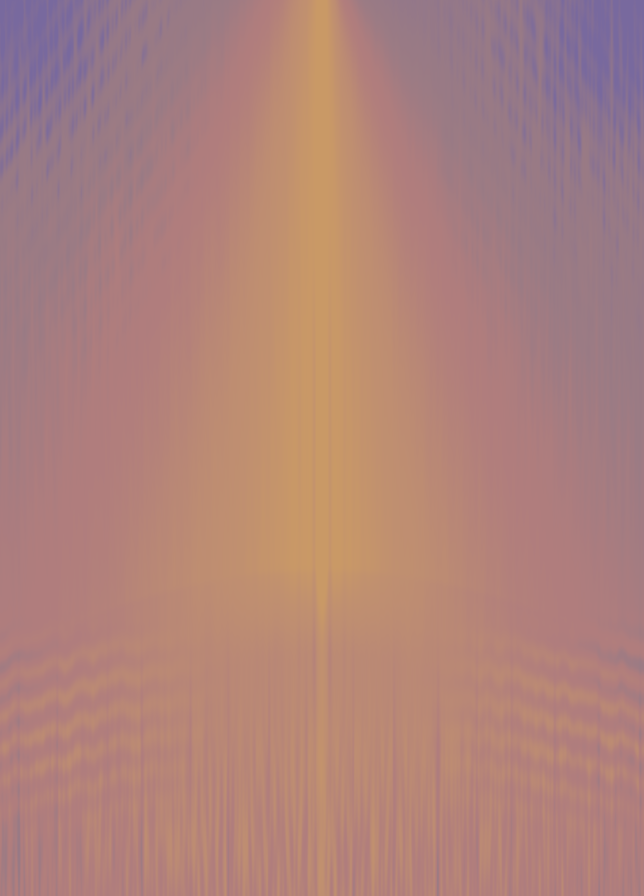
Write a WebGL 1 fragment shader that draws this background.

```glsl
precision highp float;
// A warm cone of light falls from the top centre into a hazy, arched floor.
// One "coolness" value is built from the cone, ripples and stretched gradient
// noise, then mapped through an orange - rose - violet colour ramp.

uniform vec2 u_resolution;

vec2 gradientAt(vec2 cell) {
  float h = fract(sin(dot(cell, vec2(127.1, 311.7))) * 43758.5);
  return vec2(cos(6.2832 * h), sin(6.2832 * h));
}

float gradientNoise(vec2 p) {
  vec2 i = floor(p), f = fract(p);
  vec2 u = f * f * f * (f * (f * 6.0 - 15.0) + 10.0);
  float a = dot(gradientAt(i), f);
  float b = dot(gradientAt(i + vec2(1.0, 0.0)), f - vec2(1.0, 0.0));
  float c = dot(gradientAt(i + vec2(0.0, 1.0)), f - vec2(0.0, 1.0));
  float d = dot(gradientAt(i + 1.0), f - 1.0);
  return mix(mix(a, b, u.x), mix(c, d, u.x), u.y);
}

float softLine(float offset, float width) {
  return exp(-offset * offset / (width * width));
}

vec3 ramp(float t) {
  vec3 c = mix(vec3(0.79, 0.60, 0.40), vec3(0.75, 0.56, 0.44), smoothstep(0.0, 0.22, t));
  c = mix(c, vec3(0.69, 0.49, 0.49), smoothstep(0.18, 0.53, t));
  c = mix(c, vec3(0.60, 0.48, 0.52), smoothstep(0.50, 0.76, t));
  return mix(c, vec3(0.47, 0.41, 0.62), smoothstep(0.74, 1.05, t));
}

void main() {
  vec2 uv = gl_FragCoord.xy / u_resolution;
  float x = uv.x - 0.5;
  float side = abs(x);
  float depth = 1.0 - uv.y;

  // Cone, a little wider on the left
  float left = smoothstep(0.04, -0.04, x);
  float reach = mix(0.035 + 0.50 * depth, 0.08 + 0.53 * depth, left);
  float spread = side / reach;
  float cool = 0.82 * (1.0 - exp(-0.95 * pow(spread, 1.2)));
  cool += 0.22 * smoothstep(0.25, 0.5, side) * smoothstep(0.25, 0.0, depth);

  // Haze below a shallow arch
  float arch = depth - 0.4 * x * x;
  float haze = smoothstep(0.62, 0.74, arch);
  float hazeCool = 0.32 + 0.6 * x * x + 0.08 * smoothstep(0.82, 1.0, depth);
  cool = mix(cool, hazeCool, haze);
  cool += 0.03 * smoothstep(0.632, 0.642, arch) * smoothstep(0.72, 0.64, arch);

  // Vertical fibres, strongest at the floor and the upper corners
  float fine = gradientNoise(vec2(uv.x * 170.0, uv.y * 9.0));
  float broad = gradientNoise(vec2(uv.x * 65.0 + 9.0, uv.y * 2.0));
  float floorMask = smoothstep(0.74, 1.0, depth);
  float cornerMask = smoothstep(0.10, 0.45, side) * smoothstep(0.75, 0.0, depth);
  cool += fine * (0.02 + 0.30 * floorMask + 0.13 * cornerMask);
  cool += broad * (0.025 + 0.08 * floorMask + 0.05 * cornerMask);

  // Curved interference bands across the upper corners
  float bands = sin((depth - 0.9 * side - 0.35 * x * x) * 140.0 + broad);
  float bandMask = smoothstep(0.12, 0.3, side) * smoothstep(0.5, 0.1, depth);
  cool += bands * (0.035 + 0.08 * fine) * bandMask * mix(0.6, 1.0, left);

  // Flat ripples at the lower edges
  float ripple = sin((depth - 0.28 * x * x) * 170.0 + 2.0 * broad);
  float rippleMask = smoothstep(0.12, 0.5, side);
  rippleMask *= smoothstep(0.67, 0.76, depth) * smoothstep(0.96, 0.82, depth);
  cool += 0.11 * ripple * rippleMask;

  // Sparse dark threads
  float slot = uv.x / 0.064;
  float jitter = 0.3 * gradientNoise(vec2(floor(slot) + 0.5, 4.5));
  float thread = softLine(fract(slot) - 0.5 - jitter, 0.035);
  cool += thread * (0.015 + 0.12 * smoothstep(0.68, 0.9, depth));

  // Bright central seam between two darker creases
  float crease = softLine(side - 0.012, 0.0035) + 0.35 * softLine(side - 0.035, 0.003);
  float creaseMask = smoothstep(0.15, 0.5, depth) * smoothstep(1.0, 0.7, depth);
  cool += 0.11 * crease * creaseMask;
  cool -= (0.13 - 0.04 * depth) * softLine(x, 0.007);
  cool -= 0.06 * softLine(x, 0.03) * smoothstep(0.5, 0.9, depth);

  gl_FragColor = vec4(ramp(clamp(cool, 0.0, 1.1)), 1.0);
}
```
